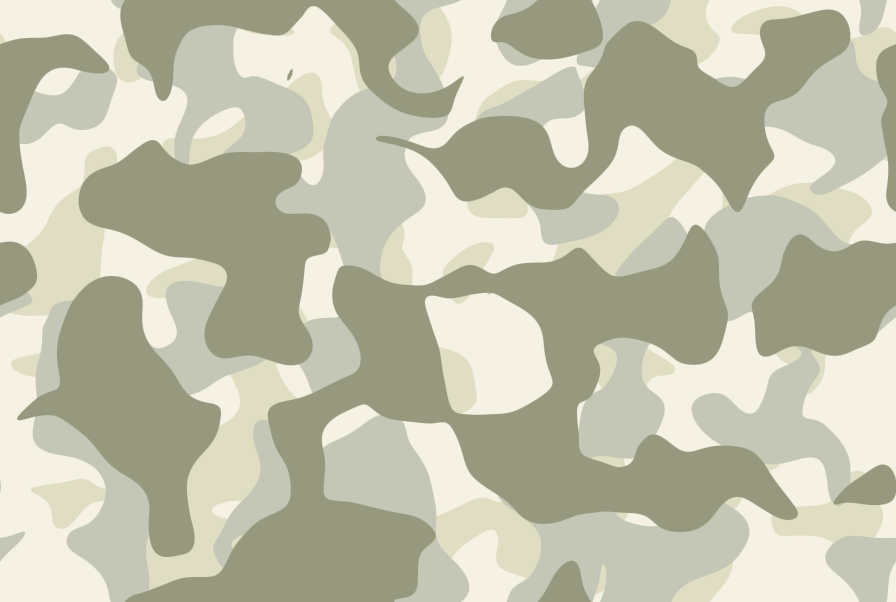
Write a Shadertoy shader that draws this pattern.

```glsl
// Seamless four-tone camouflage: a cream ground covered by beige, grey and olive
// patches. Each layer is wrapped gradient noise, bent by a second wrapped noise
// and cut at a level that sets the share of the area it covers.

const vec3 CREAM = vec3(0.96, 0.95, 0.89);
const vec3 BEIGE = vec3(0.88, 0.87, 0.76);
const vec3 GREY  = vec3(0.77, 0.78, 0.71);
const vec3 OLIVE = vec3(0.59, 0.60, 0.49);

// Whole noise cells per canvas: more cells give smaller patches.
const ivec2 BEIGE_CELLS = ivec2(10, 7);
const ivec2 GREY_CELLS  = ivec2(9, 6);
const ivec2 OLIVE_CELLS = ivec2(9, 6);
const ivec2 WARP_CELLS  = ivec2(10, 7);

// Cut levels: a higher level gives less cover.
const float BEIGE_LEVEL = 0.110;
const float GREY_LEVEL  = 0.075;
const float OLIVE_LEVEL = 0.095;

const float WARP_AMOUNT = 0.45;  // outline bending, in cells of the layer

// Integer hash of a lattice cell, two values from 0 to 1.
vec2 hash2(ivec2 cell, int seed) {
    const uint MUL = 1664525u;
    uvec2 v = uvec2(cell + ivec2(seed * 64, seed * 17));
    v = v * MUL + 1013904223u;
    v.x += v.y * MUL;
    v.y += v.x * MUL;
    v ^= v >> 16u;
    v.x += v.y * MUL;
    v.y += v.x * MUL;
    v ^= v >> 16u;
    return vec2(v & 65535u) / 65535.0;
}

// Slope contribution of one lattice corner, wrapped to the canvas.
float corner(ivec2 cell, vec2 offset, ivec2 cells, int seed) {
    ivec2 wrapped = (cell + 4 * cells) % cells;
    vec2 slope = normalize(hash2(wrapped, seed) * 2.0 - 0.9999);
    return dot(slope, offset);
}

float gradientNoise(vec2 p, ivec2 cells, int seed) {
    ivec2 i = ivec2(floor(p));
    vec2 f = fract(p);
    vec2 u = f * f * f * (f * (f * 6.0 - 15.0) + 10.0);
    float a = corner(i, f, cells, seed);
    float b = corner(i + ivec2(1, 0), f - vec2(1, 0), cells, seed);
    float c = corner(i + ivec2(0, 1), f - vec2(0, 1), cells, seed);
    float d = corner(i + ivec2(1, 1), f - vec2(1, 1), cells, seed);
    return mix(mix(a, b, u.x), mix(c, d, u.x), u.y);
}

// Two lattices half a cell apart hide the grid of either one.
float blobNoise(vec2 uv, ivec2 cells, int seed) {
    vec2 p = uv * vec2(cells);
    return gradientNoise(p, cells, seed) + gradientNoise(p + 0.5, cells, seed + 1);
}

// Cover of one patch layer, with edges one pixel soft.
float patches(vec2 uv, ivec2 cells, float level, int seed) {
    vec2 bend = vec2(blobNoise(uv, WARP_CELLS, seed + 2),
                     blobNoise(uv, WARP_CELLS, seed + 4));
    vec2 bent = uv + WARP_AMOUNT * bend / vec2(cells);
    float field = blobNoise(bent, cells, seed) - level;
    return clamp(0.5 + field / max(fwidth(field), 1e-5), 0.0, 1.0);
}

void mainImage(out vec4 fragColor, in vec2 fragCoord) {
    vec2 uv = fragCoord / iResolution.xy;

    // Paint from the ground up.
    vec3 color = CREAM;
    color = mix(color, BEIGE, patches(uv, BEIGE_CELLS, BEIGE_LEVEL, 11));
    color = mix(color, GREY,  patches(uv, GREY_CELLS,  GREY_LEVEL,  23));
    color = mix(color, OLIVE, patches(uv, OLIVE_CELLS, OLIVE_LEVEL, 37));
    fragColor = vec4(color, 1.0);
}
```
